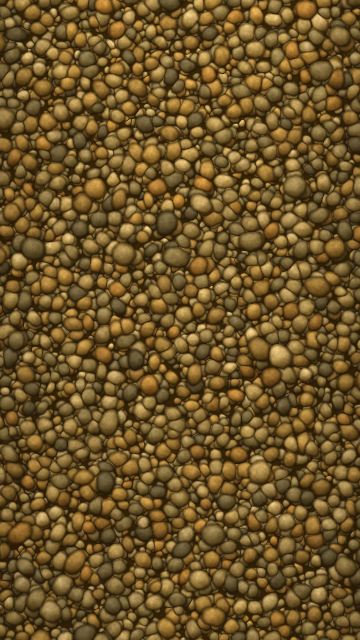
This texture is drawn by a WebGL 2 fragment shader. Its source:

```glsl
#version 300 es
precision highp float;
// Bed of rounded river pebbles in ochre, tan, olive and slate, lit from above.
// Layers of jittered ellipses, large to small, are composited front to back;
// neighbours in a layer press against each other along Voronoi-like borders.

#define LAYERS 4
#define LARGE_COUNT 13.0    // large cells across the width
#define MEDIUM_COUNT 21.5   // medium cells across the width
#define LAYER_RATIO 1.42    // growth of the count per finer layer
#define LARGE_SHARE 0.20    // part of the large cells that hold a pebble
#define JITTER 0.68
#define EDGE_SOFTNESS 0.0026
#define GAIN 1.13
#define MOTTLE 0.30
#define WARP 0.005
#define TINT_UNITY 0.30     // pull of every stone towards the common tint
#define GAP_COLOR vec3(0.19, 0.125, 0.018)

uniform vec2 u_resolution;
out vec4 fragColor;

vec3 hash3(vec2 p) {
  vec3 v = fract(p.xyx * vec3(0.1031, 0.1030, 0.0973));
  v += dot(v, v.yxz + 33.33);
  return fract((v.xxy + v.yzz) * v.zyx);
}

float noise(vec2 p) {
  vec2 i = floor(p), f = fract(p);
  f = f * f * (3.0 - 2.0 * f);
  float low = mix(hash3(i).x, hash3(i + vec2(1, 0)).x, f.x);
  float high = mix(hash3(i + vec2(0, 1)).x, hash3(i + vec2(1, 1)).x, f.x);
  return mix(low, high, f.y);
}

float smoothMin(float a, float b, float k) {
  float h = max(k - abs(a - b), 0.0) / k;
  return min(a, b) - h * h * k * 0.25;
}

mat2 rotation(float a) {
  return mat2(cos(a), sin(a), -sin(a), cos(a));
}

vec3 stoneColor(vec3 h) {
  vec3 c = vec3(0.64, 0.53, 0.31);                    // tan
  if (h.x < 0.30) c = vec3(0.63, 0.47, 0.21);         // ochre
  else if (h.x < 0.36) c = vec3(0.62, 0.42, 0.16);    // rust
  else if (h.x < 0.56) c = vec3(0.49, 0.42, 0.26);    // olive
  else if (h.x < 0.63) c = vec3(0.34, 0.30, 0.20);    // slate
  else if (h.x < 0.72) c = vec3(0.74, 0.63, 0.41);    // cream
  return mix(c, vec3(0.58, 0.47, 0.25), TINT_UNITY) * mix(0.89, 1.11, h.y);
}

struct Pebble {
  float inset;    // relative depth inside the outline, negative outside
  float radius;   // in canvas widths
  vec2 slope;     // offset from the centre over the radius
  vec2 id;
};

Pebble nearestPebble(vec2 p, float count, float share, vec2 size, vec2 seed) {
  vec2 g = p * count, cell = floor(g);
  float first = 9.0, second = 9.0;
  Pebble best = Pebble(-8.0, 1.0, vec2(0.0), seed);
  for (int y = -1; y <= 1; y++)
  for (int x = -1; x <= 1; x++) {
    vec2 id = cell + vec2(x, y) + seed;
    vec3 place = hash3(id), form = hash3(id + 57.3);
    if (place.z > share) continue;
    vec2 d = g - (id - seed) - 0.5 - JITTER * (place.xy - 0.5);
    float radius = mix(size.x, size.y, form.x);
    float stretch = mix(1.0, 1.24, form.z);
    vec2 q = rotation(form.y * 6.283) * d * vec2(stretch, 1.0 / stretch);
    float f = length(q) / radius;
    if (f < first) {
      second = first;
      first = f;
      best = Pebble(0.0, radius / count, d / radius, id);
    } else second = min(second, f);
  }
  best.inset = smoothMin(1.0 - first, 0.85 * (second - first), 0.32) - 0.005;
  return best;
}

vec3 shadePebble(Pebble s, vec2 p) {
  vec3 normal = normalize(vec3(s.slope, 0.80));
  float diffuse = max(dot(normal, normalize(vec3(-0.12, 0.55, 0.82))), 0.0);
  float rim = mix(0.50, 1.0, smoothstep(-0.05, 0.36, s.inset));
  float grain = 0.6 * noise(p * 95.0 + s.id) + 0.4 * noise(p * 230.0);
  float light = (0.33 + 0.76 * diffuse) * rim * (1.0 + MOTTLE * (grain - 0.5));
  // Shade turns warmer as it darkens
  return stoneColor(hash3(s.id + 113.7)) * pow(vec3(light), vec3(0.90, 1.04, 1.55));
}

void main() {
  vec2 uv = gl_FragCoord.xy / u_resolution;
  vec2 p = gl_FragCoord.xy / u_resolution.x;
  float soft = max(EDGE_SOFTNESS, 0.7 / u_resolution.x);
  vec2 bent = p + WARP * (vec2(noise(p * 55.0), noise(p * 55.0 + 31.7)) - 0.5);

  vec3 color = vec3(0.0);
  float open = 1.0, shadow = 1.0;
  for (int i = 0; i < LAYERS; i++) {
    float k = float(i);
    float count = i == 0 ? LARGE_COUNT : MEDIUM_COUNT * pow(LAYER_RATIO, k - 1.0);
    float share = i == 0 ? LARGE_SHARE : 0.93;
    vec2 size = i == 0 ? vec2(0.32, 0.44) : vec2(0.39, 0.58);
    vec2 turned = rotation(0.4 + 0.7 * k) * bent;
    Pebble s = nearestPebble(turned, count, share, size, vec2(171.0 + 67.0 * k));
    s.slope = s.slope * rotation(0.4 + 0.7 * k);   // back to canvas axes
    float cover = smoothstep(-soft, soft, s.inset * s.radius);
    color += open * cover * shadow * shadePebble(s, p);
    open *= 1.0 - cover;
    shadow *= mix(0.66, 1.0, smoothstep(0.0, 0.008, -s.inset * s.radius));
  }
  color += open * GAP_COLOR * mix(0.7, 1.0, shadow);

  // Broad light: brighter at the top, falling off to the sides
  float falloff = mix(0.94, 1.08, uv.y) * (1.0 - 0.16 * pow(abs(2.0 * uv.x - 1.0), 3.0));
  color = max(color * GAIN * falloff, GAP_COLOR * 0.85);
  fragColor = vec4(min(color, 1.0), 1.0);
}
```
